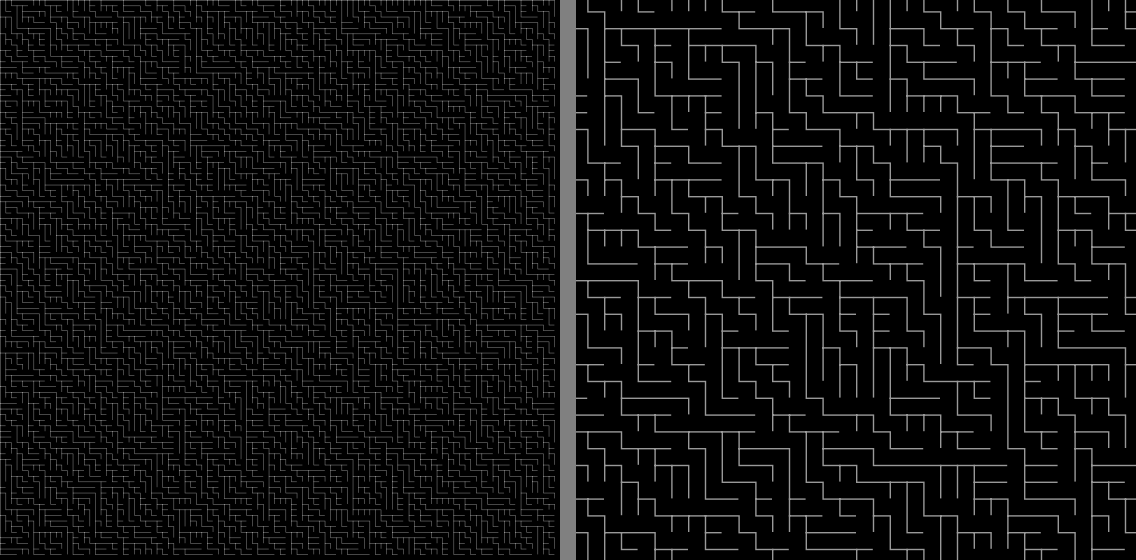
Left, the full canvas; right, a detail of the centre.
Reproduce this pattern procedurally as a WebGL 2 fragment shader.

```glsl
#version 300 es
precision highp float;
// Thin grey binary-tree maze on black: every node links either left or up.

#define GRID 100.0        // nodes along each side of the canvas
#define LINE_WIDTH 0.083  // stroke width, in grid cells
#define LINE_COLOR vec3(0.60)
#define BACK_COLOR vec3(0.0)
#define LEFT_SHARE 0.5    // chance that a node links left rather than up
#define SEED 17.0

uniform vec2 u_resolution;
out vec4 fragColor;

float hash(vec2 p) {
    return fract(sin(dot(p + SEED, vec2(127.1, 311.7))) * 43758.5453);
}

// Share of the pixel footprint [lo, hi] covered by a rectangle
float boxCoverage(vec2 lo, vec2 hi, vec2 rectMin, vec2 rectMax) {
    vec2 overlap = max(min(hi, rectMax) - max(lo, rectMin), 0.0);
    vec2 size = hi - lo;
    return overlap.x * overlap.y / (size.x * size.y);
}

// The top row always links left, the left column always links up
bool linksLeft(vec2 node) {
    if (node.y < 0.5) return true;
    if (node.x < 0.5) return false;
    return hash(node) < LEFT_SHARE;
}

// Coverage of the single stroke that belongs to a node
float linkCoverage(vec2 node, vec2 lo, vec2 hi) {
    if (any(lessThan(node, vec2(0.0))) || any(greaterThan(node, vec2(GRID - 0.5)))) return 0.0;
    vec2 along = linksLeft(node) ? vec2(1.0, 0.0) : vec2(0.0, 1.0);
    vec2 across = 1.0 - along;
    return boxCoverage(lo, hi, node - along, node + across * LINE_WIDTH);
}

void main() {
    // Pixel footprint in grid cells, counted from the upper left
    vec2 uv = gl_FragCoord.xy / u_resolution;
    vec2 center = vec2(uv.x, 1.0 - uv.y) * GRID;
    vec2 halfPixel = 0.5 * GRID / u_resolution;
    vec2 lo = center - halfPixel;
    vec2 hi = center + halfPixel;

    // Add up the strokes of all nodes that can reach this pixel
    vec2 base = floor(lo);
    float coverage = 0.0;
    for (int y = 0; y < 3; y++) {
        for (int x = 0; x < 3; x++) {
            coverage += linkCoverage(base + vec2(x, y), lo, hi);
        }
    }

    fragColor = vec4(mix(BACK_COLOR, LINE_COLOR, min(coverage, 1.0)), 1.0);
}
```
